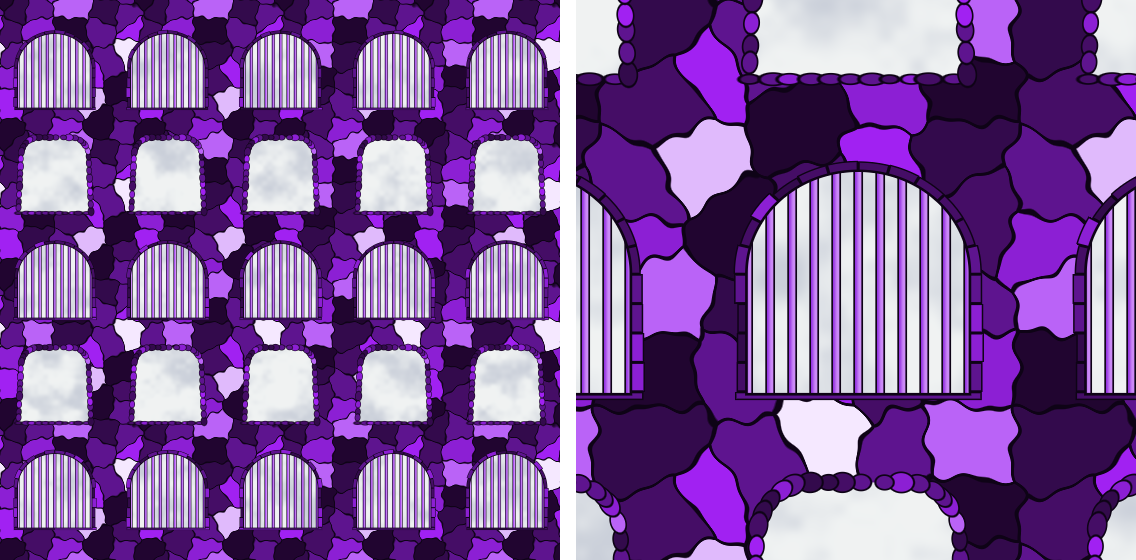
Left, the full canvas; right, a detail of the centre.
Write a Shadertoy shader that draws this pattern.

```glsl
// A purple rubble wall pierced by rows of windows: barred arches alternate with
// open, stone-ringed holes, both showing pale cloud. The wall is a tiling Voronoi
// diagram; window frames are built from distance functions and a perimeter loop.

#define PITCH vec2(0.2018, 0.1875)   // spacing of the windows
#define FIRST vec2(0.5013, 0.057)    // middle column, lowest sill
#define WALL_TILE 0.25               // size of the repeating wall patch
#define WALL_CELLS vec2(5.0, 6.0)    // stones in one patch
#define LINE 0.0011                  // half width of the stone joints
#define ARCH vec2(0.0665, 0.072)     // half width, spring height
#define BAR_PITCH 0.0131
#define BAR_HALF 0.0029
#define HOLE vec3(0.065, 0.135, 0.032) // half width, height, corner radius
#define RING_STONES 44
#define INK vec3(0.055, 0.01, 0.085)

float hash(vec2 p) { return fract(sin(dot(p, vec2(127.1, 311.7))) * 43758.5453); }

vec2 hash2(vec2 p) { return vec2(hash(p), hash(p + 37.3)); }

float noise(vec2 p) {
    vec2 i = floor(p), f = fract(p);
    f = f * f * (3.0 - 2.0 * f);
    return mix(mix(hash(i), hash(i + vec2(1, 0)), f.x),
               mix(hash(i + vec2(0, 1)), hash(i + 1.0), f.x), f.y);
}

// Antialiased coverage of the region d < 0
float fill(float d) { return clamp(0.5 - d * iResolution.y, 0.0, 1.0); }

// Purple tone for h in 0..1, from darkest to palest
vec3 stoneColour(float h) {
    vec3 c = vec3(0.13, 0.02, 0.19);
    c = h > 0.17 ? vec3(0.20, 0.04, 0.30) : c;
    c = h > 0.31 ? vec3(0.27, 0.05, 0.40) : c;
    c = h > 0.43 ? vec3(0.37, 0.08, 0.56) : c;
    c = h > 0.65 ? vec3(0.55, 0.12, 0.83) : c;
    c = h > 0.78 ? vec3(0.63, 0.13, 0.95) : c;
    c = h > 0.86 ? vec3(0.73, 0.39, 0.97) : c;
    c = h > 0.92 ? vec3(0.88, 0.73, 0.99) : c;
    return h > 0.965 ? vec3(0.96, 0.91, 1.00) : c;
}

vec2 stoneCentre(vec2 id) {
    return id + 0.08 + 0.84 * hash2(mod(id, WALL_CELLS) + 3.0);
}

vec3 wall(vec2 uv) {
    vec2 size = WALL_TILE / WALL_CELLS;
    vec2 t = uv * 6.28318 / WALL_TILE;
    uv += 0.0022 * sin(t.yx * 7.0 + 2.0 * sin(t * 3.0)) + 0.0012 * sin(t.yx * 13.0 + t);
    vec2 p = uv / size, base = floor(p), id = base, near = vec2(0.0);
    float best = 9.0;
    for (int k = 0; k < 25; k++) {
        vec2 c = base + vec2(k % 5 - 2, k / 5 - 2);
        vec2 r = (stoneCentre(c) - p) * size;
        if (dot(r, r) < best) { best = dot(r, r); near = r; id = c; }
    }
    float edge = 1.0;
    for (int k = 0; k < 25; k++) {
        vec2 r = (stoneCentre(id + vec2(k % 5 - 2, k / 5 - 2)) - p) * size;
        vec2 gap = r - near;
        if (dot(gap, gap) > 1e-8) edge = min(edge, dot(0.5 * (r + near), normalize(gap)));
    }
    // Spread the tones evenly over the stones of a patch
    vec2 w = mod(id, WALL_CELLS);
    float tone = fract((w.x + WALL_CELLS.x * w.y) * 11.0 / 30.0 + 0.03 * hash(w));
    return mix(stoneColour(tone), INK, fill(edge - LINE));
}

vec3 clouds(vec2 uv) {
    float n = 0.55 * noise(uv * 24.0) + 0.3 * noise(uv * 50.0 + 7.0) + 0.15 * noise(uv * 110.0);
    return mix(vec3(0.79, 0.81, 0.85), vec3(0.94, 0.95, 0.95), smoothstep(0.15, 0.7, n));
}

vec3 barredArch(vec3 col, vec2 p, vec3 sky, vec2 seed) {
    vec2 q = p - vec2(0.0, ARCH.y);
    q.y *= q.y > 0.0 ? 1.09 : 1.0;
    float side = q.y > 0.0 ? length(q) - ARCH.x : abs(q.x) - ARCH.x;
    float d = max(side, -p.y);
    // Frame blocks, numbered along the arch
    float along = (q.y > 0.0 ? atan(q.x, q.y) * ARCH.x : sign(p.x) * (ARCH.x * 1.5708 - q.y)) / 0.0175;
    float h = hash(vec2(floor(along), 5.0) + seed);
    float joint = (0.5 - abs(fract(along) - 0.5)) * 0.0175;
    float frame = max(side - mix(0.0052, 0.0085, h), -p.y - 0.0035);
    vec3 block = mix(stoneColour(0.2 + 0.56 * h), INK, fill(min(joint, -frame) - 0.0009));
    col = mix(col, block, fill(frame));
    // Bars over the sky
    float x = (fract(p.x / BAR_PITCH + 0.5) - 0.5) * BAR_PITCH;
    float bar = abs(x) - BAR_HALF;
    vec3 metal = mix(vec3(0.58, 0.20, 0.88), vec3(0.80, 0.54, 0.97), smoothstep(-0.002, 0.001, x));
    vec3 inside = mix(sky, mix(INK, metal, fill(bar + 0.0010)), fill(bar));
    col = mix(col, inside, fill(d));
    return mix(col, INK, fill(abs(d) - 0.0008));
}

// Point on the hole's outline; s runs 0..4 over bottom, right, top, left
vec2 ringPoint(float s) {
    float f = fract(s), k = mod(floor(s), 4.0);
    vec2 u = k < 1.0 ? vec2(f, 0) : k < 2.0 ? vec2(1, f) : k < 3.0 ? vec2(1.0 - f, 1) : vec2(0, 1.0 - f);
    vec2 p = vec2((2.0 * u.x - 1.0) * HOLE.x, u.y * HOLE.y);
    vec2 core = clamp(p, vec2(HOLE.z - HOLE.x, 0.0), HOLE.xy - HOLE.z);
    return core + (p - core) * min(1.0, HOLE.z / max(length(p - core), 1e-5));
}

vec3 openHole(vec3 col, vec2 p, vec3 sky) {
    p.x /= 1.0 - 0.7 * p.y;
    vec2 core = clamp(p, vec2(HOLE.z - HOLE.x, 0.0), HOLE.xy - HOLE.z);
    col = mix(col, sky, fill(max(length(p - core) - HOLE.z, -p.y)));
    for (int i = 0; i < RING_STONES; i++) {
        vec2 h = hash2(vec2(float(i), 9.0));
        float s = (float(i) + 0.4 * h.x) * 4.0 / float(RING_STONES);
        vec2 c = ringPoint(s), t = normalize(ringPoint(s + 0.02) - c);
        vec2 r = p - c, radii = vec2(0.0078, s < 1.0 ? 0.0035 : 0.0056) * (0.85 + 0.35 * h.y);
        r = vec2(dot(r, t), dot(r, vec2(-t.y, t.x)));
        float d = (length(r / radii) - 1.0) * radii.y;
        vec3 stone = stoneColour(0.2 + 0.71 * hash(h));
        col = mix(col, mix(INK, stone, fill(d + 0.0010)), fill(d));
    }
    return col;
}

void mainImage(out vec4 fragColor, in vec2 fragCoord) {
    vec2 uv = fragCoord / iResolution.y;
    vec3 col = wall(uv), sky = clouds(uv);
    vec2 cell = floor((uv - FIRST) / PITCH + vec2(0.5, 0.1));
    vec2 p = uv - FIRST - cell * PITCH;
    if (cell.y >= 0.0 && cell.y < 5.0)
        col = mod(cell.y, 2.0) < 0.5 ? barredArch(col, p, sky, cell) : openHole(col, p, sky);
    fragColor = vec4(col, 1.0);
}
```
